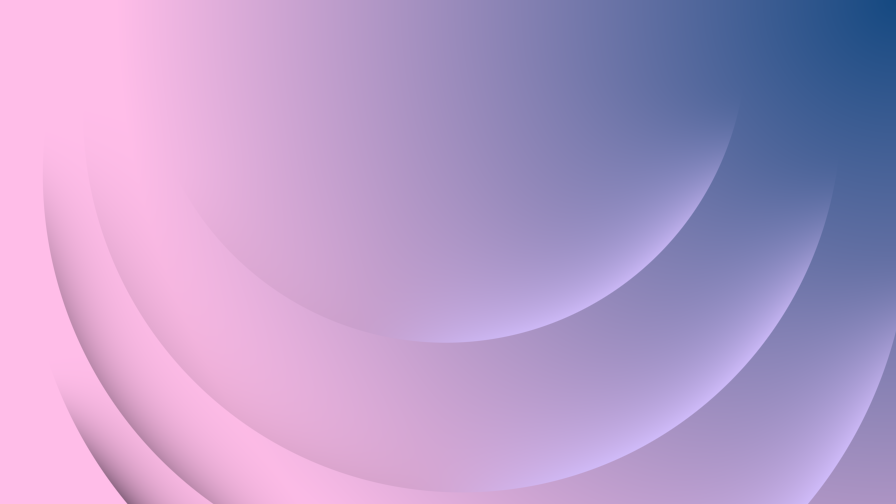
Give the GLSL for this background, as a WebGL 2 fragment shader.

```glsl
#version 300 es
precision highp float;

uniform vec2 u_resolution;
out vec4 outColor;

const vec3 PINK = vec3(1.0, 0.74, 0.91);
const vec3 BLUE = vec3(0.08, 0.285, 0.505);
const vec3 LAVENDER = vec3(0.83, 0.75, 1.0);
const vec3 SHADOW = vec3(0.24, 0.17, 0.24);

// Radial blend from the blue upper right corner to pink
vec3 backdrop(vec2 p, vec2 corner) {
    float spread = clamp(distance(p, corner) / 1.546, 0.0, 1.0);
    return mix(BLUE, PINK, spread);
}

// Unit vector for an angle in degrees
vec2 heading(float degrees) {
    float a = radians(degrees);
    return vec2(cos(a), sin(a));
}

// Strength along the part of a rim that faces a direction
float facing(vec2 normal, float degrees, float start) {
    float k = smoothstep(start, 1.0, dot(normal, heading(degrees)));
    return k * sqrt(k);
}

// Soft falloff from the rim inwards
float falloff(float depth, float width) {
    return exp(-max(depth, 0.0) / width);
}

// Rim effect: x strength, y angle, z start of the facing arc, w width
float rim(vec2 normal, float depth, vec4 effect) {
    return effect.x * facing(normal, effect.y, effect.z) * falloff(depth, effect.w);
}

// Disc with a lit rim and a shaded rim
vec3 addDisc(vec3 color, vec2 p, vec2 center, float radius,
             vec4 glow, vec4 shade, float pixel) {
    vec2 offset = p - center;
    float dist = length(offset);
    vec2 normal = offset / max(dist, 0.0001);
    float depth = radius - dist;
    float inside = smoothstep(-pixel, pixel, depth);
    color = mix(color, SHADOW, inside * rim(normal, depth, shade));
    return mix(color, LAVENDER, inside * rim(normal, depth, glow));
}

void main() {
    vec2 p = gl_FragCoord.xy / u_resolution.y;
    float pixel = 0.75 / u_resolution.y;
    vec2 corner = vec2(u_resolution.x / u_resolution.y, 1.0);
    vec3 color = backdrop(p, corner);

    // Nested discs, from the outermost to the innermost
    color = addDisc(color, p, vec2(0.928, 0.560), 0.877,
                    vec4(0.9, -43.0, 0.75, 0.09), vec4(0.65, -130.0, 0.84, 0.045), pixel);
    color = addDisc(color, p, vec2(0.884, 0.653), 0.799,
                    vec4(0.0, -50.0, 0.7, 0.1), vec4(0.36, -146.0, 0.74, 0.05), pixel);
    color = addDisc(color, p, vec2(0.917, 0.775), 0.752,
                    vec4(0.9, -53.0, 0.66, 0.085), vec4(0.13, -128.0, 0.55, 0.08), pixel);
    color = addDisc(color, p, vec2(0.884, 0.917), 0.597,
                    vec4(0.85, -60.0, 0.6, 0.085), vec4(0.06, -119.0, 0.78, 0.09), pixel);

    outColor = vec4(color, 1.0);
}
```
